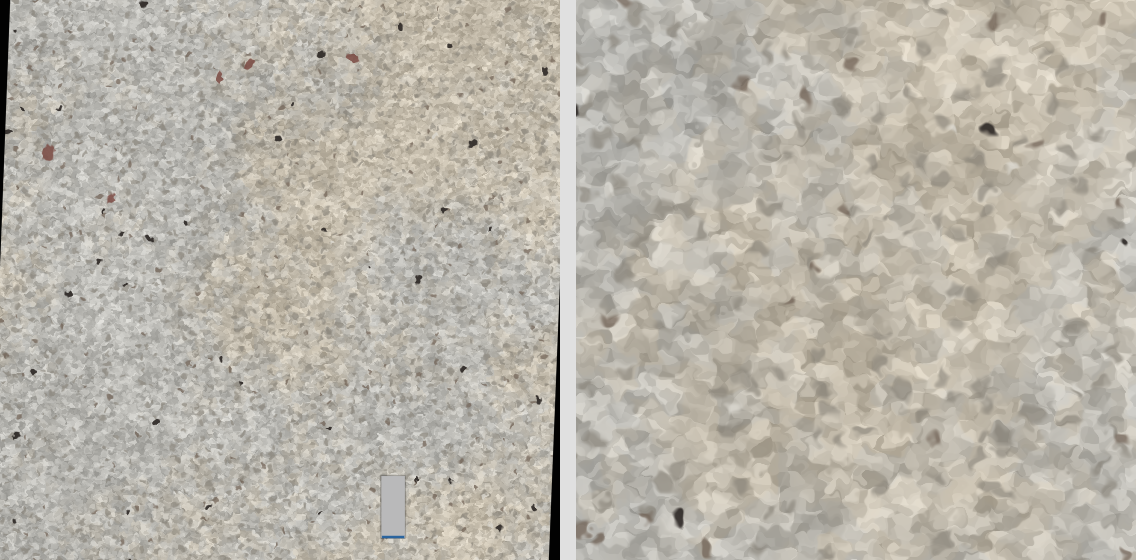
Left, the full canvas; right, a detail of the centre.
Reproduce this texture procedurally as a Shadertoy shader.

```glsl
// Pale speckled granite slab, slightly tilted, with a small grey tag and a chalk scratch.
// Soft cellular grains at two sizes set the tone, broad noise tints it warm or cool,
// and scattered warped flecks add the dark, rusty and white minerals.

const vec3 STONE = vec3(0.748, 0.732, 0.686);
const vec3 COOL = vec3(-0.022, -0.009, 0.018);
const vec3 WARM = vec3(0.020, 0.002, -0.018);
const vec3 SHADOW_GRAIN = vec3(0.53, 0.51, 0.47);
const vec3 BROWN_GRAIN = vec3(0.43, 0.37, 0.32);
const vec3 MICA = vec3(0.17, 0.15, 0.14);
const vec3 RUST = vec3(0.48, 0.29, 0.26);
const vec3 QUARTZ = vec3(0.87, 0.86, 0.83);
const vec3 TAG_GREY = vec3(0.725, 0.725, 0.73);
const vec3 TAG_BLUE = vec3(0.16, 0.39, 0.62);
const vec3 BACKDROP = vec3(0.008);

float hash(vec2 p) {
    return fract(sin(dot(p, vec2(127.1, 311.7))) * 43758.5453);
}

vec2 hash2(vec2 p) {
    return vec2(hash(p), hash(p + 57.3));
}

float noise(vec2 p) {
    vec2 i = floor(p), f = fract(p);
    f = f * f * (3.0 - 2.0 * f);
    return mix(mix(hash(i), hash(i + vec2(1, 0)), f.x),
               mix(hash(i + vec2(0, 1)), hash(i + vec2(1, 1)), f.x), f.y);
}

float fbm(vec2 p) {
    float sum = 0.0, amp = 0.5;
    for (int i = 0; i < 4; i++) {
        sum += amp * noise(p);
        p = p * 2.03 + 17.1;
        amp *= 0.5;
    }
    return sum / 0.9375;
}

// Random tone of the nearest cell, blended softly at borders; centred on zero.
float grains(vec2 p, float sharpness) {
    vec2 cell = floor(p);
    float sum = 0.0, total = 0.0;
    for (int y = -1; y <= 1; y++)
    for (int x = -1; x <= 1; x++) {
        vec2 id = cell + vec2(x, y);
        vec2 d = id + hash2(id) - p;
        float w = exp(-sharpness * dot(d, d));
        sum += w * hash(id + 91.7);
        total += w;
    }
    return sum / max(total, 1e-9) - 0.5;
}

// Mask of scattered, rotated oval flecks; radius and blur are in canvas units.
float flecks(vec2 p, float scale, float density, float radius, float blur, float seed) {
    vec2 q = p * scale, cell = floor(q);
    float mask = 0.0;
    for (int y = -1; y <= 1; y++)
    for (int x = -1; x <= 1; x++) {
        vec2 id = cell + vec2(x, y);
        vec2 key = id + seed;
        vec2 d = (q - id - hash2(key)) / scale;
        float angle = 6.2832 * hash(key + 13.7);
        float c = cos(angle), s = sin(angle);
        d = mat2(c, -s, s, c) * d * vec2(0.8, 1.0 + 0.7 * hash(key + 29.1));
        float size = radius * mix(0.55, 1.2, hash(key + 41.9));
        float present = step(hash(key + 73.3), density);
        mask = max(mask, present * (1.0 - smoothstep(-blur, blur, length(d) - size)));
    }
    return mask;
}

float segment(vec2 p, vec2 a, vec2 b) {
    vec2 ab = b - a;
    return length(p - a - ab * clamp(dot(p - a, ab) / dot(ab, ab), 0.0, 1.0));
}

float box(vec2 p, vec2 center, vec2 halfSize) {
    vec2 d = abs(p - center) - halfSize;
    return length(max(d, 0.0)) + min(max(d.x, d.y), 0.0);
}

float cover(float dist, float blur) {
    return 1.0 - smoothstep(-blur, blur, dist);
}

vec3 granite(vec2 p) {
    // Ragged grain outlines come from a small domain warp.
    vec2 warp = vec2(noise(p * 190.0), noise(p * 190.0 + 43.0)) - 0.5;
    vec2 q = p + 0.0065 * warp;
    vec2 flat_q = q * vec2(0.88, 1.1);
    float tone = 0.150 * grains(flat_q * 88.0, 26.0)
               + 0.125 * grains(flat_q * 175.0 + 31.0, 22.0)
               + 0.070 * (fbm(p * 24.0) - 0.5)
               + 0.060 * (fbm(p * 5.0 + 8.0) - 0.5);
    float tint = fbm(p * 4.0 + 3.0) + 0.16 * (p.x - 0.5) + 0.22 * grains(q * 60.0, 18.0);
    vec3 color = STONE + tone + mix(COOL, WARM, smoothstep(0.25, 0.75, tint));

    // Common dusky grains first, then rarer and stronger minerals.
    color = mix(color, SHADOW_GRAIN, 0.62 * flecks(q, 62.0, 0.30, 0.0048, 0.0020, 5.0));
    color = mix(color, BROWN_GRAIN, 0.70 * flecks(q, 38.0, 0.14, 0.0042, 0.0018, 19.0));
    color = mix(color, QUARTZ, 0.75 * flecks(q, 26.0, 0.08, 0.0040, 0.0018, 37.0));
    color = mix(color, MICA, 0.90 * flecks(q, 15.0, 0.19, 0.0056, 0.0014, 53.0));
    color = mix(color, RUST, 0.85 * flecks(q, 7.0, 0.10, 0.0100, 0.0018, 71.0));

    // Broken chalky scratch.
    float scratch = cover(segment(q, vec2(0.362, 0.807), vec2(0.415, 0.753)) - 0.0045, 0.003);
    return mix(color, QUARTZ, 0.8 * scratch * smoothstep(0.2, 0.6, noise(p * 130.0)));
}

void mainImage(out vec4 fragColor, in vec2 fragCoord) {
    vec2 p = fragCoord / iResolution.xy;
    vec3 color = granite(p);

    // Tag with a thin shadow and a blue lower strip.
    float tag = box(p, vec2(0.702, 0.095), vec2(0.021, 0.055));
    color = mix(color, color * 0.72, cover(tag - 0.002, 0.0016));
    color = mix(color, TAG_GREY, cover(tag, 0.0012));
    color = mix(color, TAG_BLUE, cover(box(p, vec2(0.702, 0.041), vec2(0.020, 0.0022)), 0.0014));

    // Tilted slab edges reveal the dark backdrop as two thin wedges.
    float leftEdge = 0.038 * (p.y - 0.52) - p.x;
    float rightEdge = p.x - 0.98 - 0.04 * p.y;
    color = mix(color, BACKDROP, smoothstep(-0.0012, 0.0012, max(leftEdge, rightEdge)));
    fragColor = vec4(clamp(color, 0.0, 1.0), 1.0);
}
```
